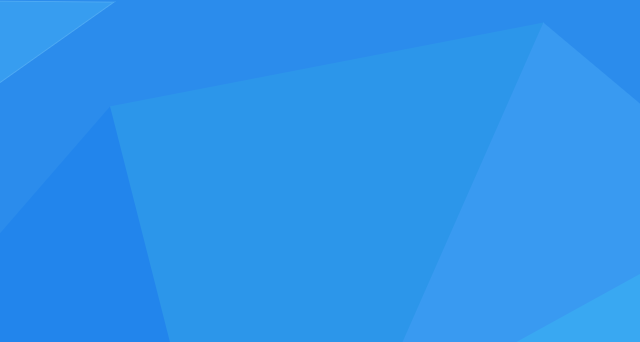
A Shadertoy shader for this background:

```glsl
// Flat blue background of large overlapping facets.
// Each facet is the intersection of half-planes, painted from back to front;
// neighbours overlap slightly so that no seam shows between them.

const float ASPECT = 1.864;

// Signed distance to the line a-b (canvas fractions), positive on its left
float leftOf(vec2 p, vec2 a, vec2 b) {
    vec2 stretch = vec2(ASPECT, 1.0);
    vec2 along = normalize((b - a) * stretch);
    vec2 offset = (p - a) * stretch;
    return along.x * offset.y - along.y * offset.x;
}

// Antialiased coverage, one pixel wide
float coverage(float dist) {
    return clamp(dist * iResolution.y + 0.5, 0.0, 1.0);
}

void mainImage(out vec4 fragColor, in vec2 fragCoord) {
    vec2 p = fragCoord / iResolution.xy;
    vec2 leftPeak = vec2(0.172, 0.689);
    vec2 rightPeak = vec2(0.849, 0.934);

    // Backdrop
    vec3 color = vec3(0.169, 0.549, 0.925);

    // Deep blue facet at the lower left
    float deep = min(leftOf(p, leftPeak, vec2(0.0, 0.318)),
                     leftOf(p, vec2(0.29, 0.0), leftPeak));
    color = mix(color, vec3(0.133, 0.522, 0.925), coverage(deep));

    // Broad central facet
    float centre = min(leftOf(p, rightPeak, leftPeak),
                       leftOf(p, leftPeak, vec2(0.2655, 0.0)));
    centre = min(centre, leftOf(p, vec2(0.65, 0.0), rightPeak));
    color = mix(color, vec3(0.173, 0.588, 0.918), coverage(centre));

    // Lighter facet on the right
    float side = min(leftOf(p, rightPeak, vec2(0.629, 0.0)),
                     leftOf(p, vec2(1.0, 0.697), rightPeak));
    color = mix(color, vec3(0.224, 0.604, 0.945), coverage(side));

    // Bright lower right corner
    float corner = leftOf(p, vec2(1.0, 0.199), vec2(0.807, 0.0));
    color = mix(color, vec3(0.224, 0.659, 0.949), coverage(corner));

    // Upper left triangle with a thin pale rim
    vec2 tip = vec2(0.180, 0.995);
    float flag = min(leftOf(p, vec2(0.0, 0.757), tip),
                     leftOf(p, tip, vec2(0.0, 0.998)));
    vec3 flagColor = mix(vec3(0.31, 0.67, 0.955), vec3(0.216, 0.616, 0.941),
                         coverage(flag - 0.0025));
    color = mix(color, flagColor, coverage(flag));

    fragColor = vec4(color, 1.0);
}
```
